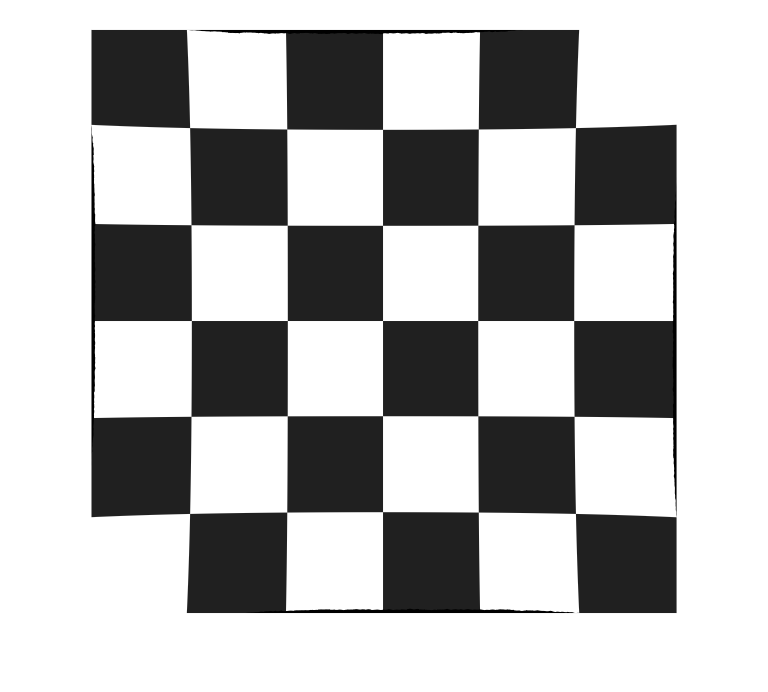
A Shadertoy shader for this pattern:

```glsl
// A six by six checkerboard bowed by pincushion lens distortion and cropped square.
// The lens is inverted by fixed-point iteration, then cells come from edge distances.
// Ragged black slivers, thickened by gradient noise, fill the gaps at the crop.

const vec3 PAPER = vec3(1.0);
const vec3 INK = vec3(0.125);
const vec3 SLIVER = vec3(0.0);

const float CELL = 0.1375;                     // cell side, in canvas heights
const vec2 BOARD_SHIFT = vec2(-0.0014, 0.0361); // board centre from canvas centre
const vec2 CROP_MIN = vec2(-3.064, -3.069);    // crop corners, in cells
const vec2 CROP_MAX = vec2(3.085, 3.059);

float hash(float n) {
    return fract(sin(n * 127.1) * 43758.5);
}

float gradientNoise(float x) {
    float i = floor(x);
    float f = x - i;
    float a = (hash(i) * 2.0 - 1.0) * f;
    float b = (hash(i + 1.0) * 2.0 - 1.0) * (f - 1.0);
    return mix(a, b, f * f * (3.0 - 2.0 * f));
}

// Coverage of the region where d is positive
float coverage(float d, float pixel) {
    return clamp(d / pixel + 0.5, 0.0, 1.0);
}

// Lens stretch at a squared radius, in cells
float lensStretch(float r2) {
    return 1.0 + 0.0006 * r2 + 0.00014 * r2 * r2;
}

vec2 undistort(vec2 p) {
    vec2 q = p;
    for (int i = 0; i < 5; i++) q = p / lensStretch(dot(q, q));
    return q;
}

// Alternating -1 and 1 along each axis; the outer cells run on to the crop
vec2 stripes(vec2 q, float pixel) {
    vec2 line = clamp(round(q), -2.0, 2.0);
    vec2 parity = 1.0 - 2.0 * mod(line, 2.0);
    return parity * clamp((q - line) * 2.0 / pixel, -1.0, 1.0);
}

// Sliver along one side: inset is measured inward from the crop
float sliver(float inset, float along, float middle, float seed, float pixel) {
    float t = (along - middle) / 1.75;
    float bow = 0.037 * (1.0 - t * t * t * t);
    float stepped = floor(along * 16.0) / 16.0;
    float ragged = 0.014 * gradientNoise(stepped * 5.3 + seed)
                 + 0.010 * gradientNoise(along * 23.0 + seed);
    return coverage(bow + ragged - inset, pixel) * step(abs(t), 1.08);
}

void mainImage(out vec4 fragColor, in vec2 fragCoord) {
    vec2 canvas = (fragCoord - 0.5 * iResolution.xy) / iResolution.y;
    vec2 p = (canvas - BOARD_SHIFT) / CELL;
    float pixel = 1.0 / (iResolution.y * CELL);

    // Checkerboard
    vec2 s = stripes(undistort(p), pixel);
    vec3 color = mix(INK, PAPER, 0.5 + 0.5 * s.x * s.y);

    // Slivers, each shifted clockwise or back from the middle of its side
    vec2 low = p - CROP_MIN;
    vec2 high = CROP_MAX - p;
    float edge = sliver(low.x, p.y, 0.3, 11.0, pixel);
    edge = max(edge, sliver(high.x, p.y, -0.3, 37.0, pixel));
    edge = max(edge, sliver(low.y, p.x, 0.3, 59.0, pixel));
    edge = max(edge, sliver(high.y, p.x, -0.3, 83.0, pixel));
    color = mix(color, SLIVER, edge);

    // Crop to the square board
    vec2 inside = min(low, high);
    color = mix(PAPER, color, coverage(min(inside.x, inside.y), pixel));
    fragColor = vec4(color, 1.0);
}
```
